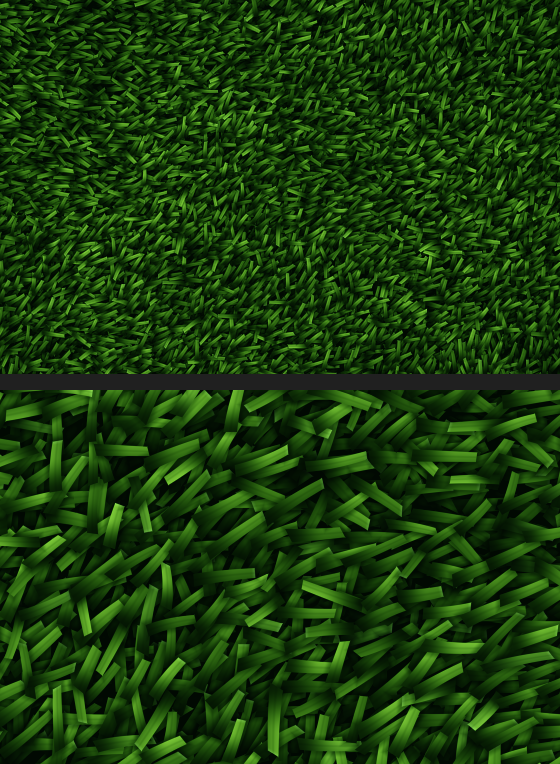
Top, the full canvas; bottom, a detail of the centre.
This texture is drawn by a WebGL 1 fragment shader. Its source:

```glsl
precision highp float;
// Dense turf seen from above: layers of short, blunt blades scattered on jittered grids.
// Layers are painted from the dark floor upward; each blade shades what lies beneath it.
// Light is kept as one scalar and turned into green at the end.

uniform vec2 u_resolution;

const float LAYERS = 9.0;
const float CELL = 0.032;

vec4 hash4(vec3 p) {
  vec4 q = fract(p.xyzx * vec4(0.1031, 0.1030, 0.0973, 0.1099));
  q += dot(q, q.wzxy + 33.33);
  return fract((q.xxyz + q.yzzw) * q.zywx);
}

float valueNoise(vec2 p, float seed) {
  vec2 i = floor(p);
  vec2 f = fract(p);
  f = f * f * (3.0 - 2.0 * f);
  float low = mix(hash4(vec3(i, seed)).x, hash4(vec3(i + vec2(1.0, 0.0), seed)).x, f.x);
  float high = mix(hash4(vec3(i + vec2(0.0, 1.0), seed)).x, hash4(vec3(i + 1.0, seed)).x, f.x);
  return mix(low, high, f.y);
}

// Lean of the turf: low on the left, steeper toward the right, with soft swirls.
float leanAngle(vec2 p) {
  return 0.32 + 0.32 * p.x + 1.0 * (valueNoise(p * 3.5, 71.0) - 0.5);
}

// Paints one blade over ground, which holds (light, pale sheen).
vec2 paintBlade(vec2 ground, vec2 offset, float angle, vec4 shape, vec4 tone, float depth, float pixel) {
  float c = cos(angle);
  float s = sin(angle);
  vec2 q = vec2(c * offset.x + s * offset.y, c * offset.y - s * offset.x);
  float halfLength = mix(0.019, 0.031, shape.z);
  float along = clamp(0.5 + 0.5 * q.x / halfLength, 0.0, 1.0);
  q.y += (shape.w - 0.5) * 0.014 * (along * along - 0.4);
  q.x += (tone.z - 0.5) * q.y;
  float halfWidth = mix(0.0044, 0.0066, tone.w) * mix(1.0, 0.78, along);
  vec2 edge = abs(q) - vec2(halfLength, halfWidth);
  float dist = max(edge.x, edge.y);

  // Soft contact shadow, then the blade itself.
  ground *= 1.0 - 0.36 * smoothstep(0.006, 0.0, dist);
  float side = q.y / halfWidth;
  float light = (0.40 + 0.28 * tone.x) * depth;
  light *= mix(0.22, 1.0, smoothstep(0.0, 0.7, along));
  light *= 1.0 + 0.14 * clamp(side, -1.0, 1.0) - 0.10 * smoothstep(0.35, 0.0, abs(side));

  // Cut ends and a few glossy blades catch pale light.
  float cutEnd = smoothstep(0.0035, 0.0, halfLength - q.x) * step(0.45, tone.y);
  float gloss = smoothstep(0.88, 1.0, tone.y) * along * 0.5;
  float sheen = (cutEnd + gloss) * depth;
  float cover = smoothstep(0.7 * pixel, -0.7 * pixel, dist);
  return mix(ground, vec2(light, sheen), cover);
}

void main() {
  vec2 p = gl_FragCoord.xy / u_resolution.y;
  float pixel = 1.0 / u_resolution.y;
  vec2 turf = vec2(0.05, 0.0);

  for (float layer = 1.0; layer <= LAYERS; layer++) {
    vec2 grid = p / CELL + layer * vec2(7.37, 3.61);
    vec2 home = floor(grid);
    float depth = pow(layer / LAYERS, 1.5);
    for (float y = -1.0; y <= 1.0; y++) {
      for (float x = -1.0; x <= 1.0; x++) {
        vec2 cell = home + vec2(x, y);
        vec4 shape = hash4(vec3(cell, layer));
        vec4 tone = hash4(vec3(cell, layer + 31.0));
        vec4 turn = hash4(vec3(cell, layer + 57.0));
        vec2 offset = (grid - cell - mix(vec2(0.1), vec2(0.9), shape.xy)) * CELL;
        vec2 root = p - offset;

        // Sparse clumps open gaps down to the dark layers.
        float density = 0.60 + 0.65 * valueNoise(root * 13.0, 19.0);
        if (turn.x < density) {
          float angle = leanAngle(root) + (turn.y + turn.z - 1.0) * 1.15;
          angle += 3.14159 * step(0.84, turn.w);
          turf = paintBlade(turf, offset, angle, shape, tone, depth, pixel);
        }
      }
    }
  }

  // Broad unevenness and slightly darker corners.
  vec2 centered = gl_FragCoord.xy / u_resolution - 0.5;
  float green = turf.x * (0.93 + 0.2 * valueNoise(p * 4.0, 43.0));
  green *= 1.04 - 0.45 * dot(centered, centered);
  green = max(green, 0.035);

  vec3 color = vec3(0.70 * pow(green, 1.5), green, 0.008 + 0.33 * pow(green, 1.9));
  color += vec3(0.08, 0.09, 0.09) * turf.y;
  gl_FragColor = vec4(color, 1.0);
}
```
